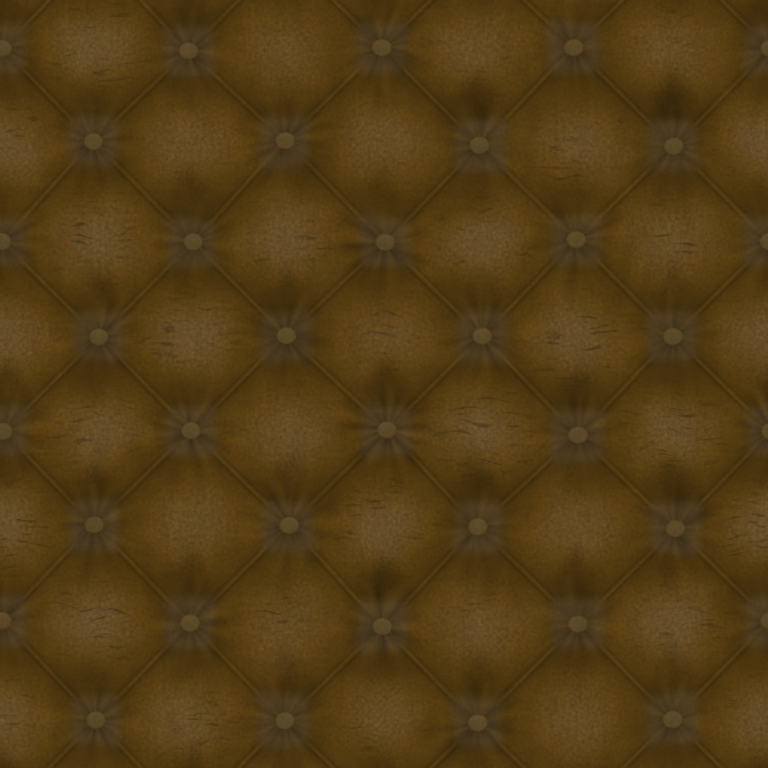
Write a Shadertoy shader that draws this texture.

```glsl
// Worn brown leather with diamond button tufting, 4 x 4 repeats, two buttons each.
// Diagonal coordinates put the buttons on an integer lattice; soft pillows, seams,
// radial folds and wrapping gradient noise are layered over it.

vec2 hash2(vec2 c) {
    vec3 q = fract(c.xyx * vec3(.1031, .1030, .0973));
    q += dot(q, q.yzx + 33.33);
    return fract((q.xx + q.yz) * q.zy);
}

float corner(vec2 cell, vec2 f, vec2 offset, vec2 period) {
    return dot(hash2(mod(cell + offset, period)) * 2. - 1., f - offset);
}

// Gradient noise that repeats after a whole number of cells
float noise(vec2 p, vec2 period) {
    vec2 i = floor(p), f = p - i;
    vec2 u = f * f * f * (f * (f * 6. - 15.) + 10.);
    return mix(mix(corner(i, f, vec2(0, 0), period), corner(i, f, vec2(1, 0), period), u.x),
               mix(corner(i, f, vec2(0, 1), period), corner(i, f, vec2(1, 1), period), u.x), u.y);
}

float tiled(vec2 uv, vec2 period) { return noise(uv * period, period); }

// Diagonal lattice coordinates; the same formula leads back, up to a factor of 2
vec2 diagonal(vec2 p) { return vec2(p.x + p.y, p.x - p.y); }

// Random pair for a lattice node, wrapping over the canvas
vec2 nodeRandom(vec2 node) { return hash2(mod(diagonal(node), 8.) + 17.); }

float bell(float x, float width) { return exp(-x * x / (width * width)); }

void mainImage(out vec4 fragColor, in vec2 fragCoord) {
    vec2 uv = fragCoord / iResolution.xy;
    vec2 p = uv * 4. - vec2(0., .75);

    // Shift the lattice so that buttons sit slightly off the grid
    vec2 ab = diagonal(p), cell = floor(ab), f = ab - cell;
    vec2 shift = mix(mix(nodeRandom(cell), nodeRandom(cell + vec2(1, 0)), f.x),
                     mix(nodeRandom(cell + vec2(0, 1)), nodeRandom(cell + 1.), f.x), f.y);
    ab = diagonal(p - (shift - .5) * .04);

    // Pillow: dark rim, saturated slope, rubbed pale crown
    cell = floor(ab);
    vec2 pillow = diagonal(ab - cell - .5) * .5;
    float rub = nodeRandom(cell + 40.).x;
    float blotch = tiled(uv, vec2(13.)) + .5 * tiled(uv, vec2(31.));
    float r = length(pillow * vec2(.9, 1.12)) + blotch * .1;
    vec3 color = mix(vec3(.282, .2, .056), vec3(.35, .243, .065), smoothstep(.45, .17, r));
    color = mix(color, vec3(.405, .31, .17), smoothstep(.29, .03, r) * (.65 + .3 * rub));

    // Nearest button, its distance and the folds fanning out of it
    vec2 node = round(ab), e = ab - node;
    vec2 b = diagonal(e) * .5;
    vec2 seed = nodeRandom(node + 90.);
    float d = length(b);
    float turn = atan(b.x, b.y + 1e-5) / 6.2831853;
    float folds = noise(vec2(turn * 20., seed.x * 50. + d * 4.), vec2(20., 64.));
    float edge = smoothstep(.5, .3, abs(b.x) + abs(b.y));
    color *= 1. + folds * .3 * edge * smoothstep(.38, .1, d) * (.4 + seed.x);

    // Dark fingered stain above the button, a fainter one below
    float stain = bell(b.x + blotch * .05, .11 + folds * .07) * bell(b.y - .25 - folds * .16, .14);
    stain += .4 * bell(b.x, .11) * bell(b.y + .24 - folds * .1, .1);
    color *= 1. - stain * edge * (.04 + .24 * seed.y);

    // Seam: shaded valley, two creases and a thin lit ridge
    e *= .7071;
    float s = abs(e.x) < abs(e.y) ? e.x : -e.y;
    color *= 1. - .03 * bell(s, .05);
    color *= 1. - .13 * bell(s + .015, .009) - .09 * bell(s - .017, .008);
    color += vec3(.038, .03, .016) * bell(s, .009);

    // Dusty square dimple around the button
    vec2 q = abs(b) + blotch * .03;
    float dimple = smoothstep(.165, .09, q.x) * smoothstep(.165, .09, q.y);
    vec3 dust = vec3(.318, .25, .145) * (1. + folds * .26 - .07 * bell(s, .012));
    color = mix(color, dust, dimple * .8);

    // Button with its shadow, rim and top light
    color *= 1. - .2 * bell(length(b + vec2(0., .02)), .075);
    float disc = length(b * vec2(.93, 1.06));
    float aa = 6. / iResolution.y;
    vec3 cap = vec3(.355, .28, .15) * (1. + b.y * 1.2);
    cap *= 1. - .18 * smoothstep(.036, .052, disc);
    color = mix(color, cap, smoothstep(.048 + aa * .5, .048 - aa * .5, disc));

    // Fine leather grain, strongest on the crowns
    float crown = smoothstep(.4, .1, r);
    float grain = tiled(uv, vec2(190.)) + .8 * tiled(uv + .37, vec2(251.));
    color *= 1. + grain * (.06 + .1 * crown);

    // Hairline horizontal cracks, gathered in patches on some pillows
    float bend = tiled(uv, vec2(24.)) * .012;
    float crack = tiled(uv + vec2(0., bend), vec2(34., 190.));
    float worn = crown * smoothstep(.45, .95, rub + blotch * 1.5);
    color *= 1. - .2 * worn * smoothstep(.12, .4, crack);
    color *= 1. + .06 * tiled(uv, vec2(60., 16.)) + .04 * tiled(uv, vec2(28., 90.));

    fragColor = vec4(color, 1.);
}
```
